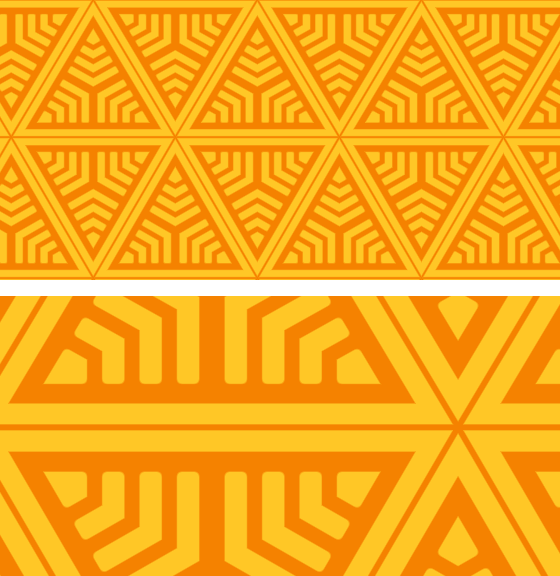
Top: the whole. Bottom: its middle third, enlarged.
This pattern is drawn by a Shadertoy shader. Its source:

```glsl
#define SIDE 0.586            // triangle side, in canvas heights
#define ORIGIN vec2(0.626, 0.5104)
#define ROW_SCALE vec2(1.008, 1.034) // vertical squash of lower and upper row
#define SEAM 0.0062           // half widths and offsets, in triangle sides
#define FRAME_AT 0.0705
#define FRAME 0.0205
#define PITCH 0.076
#define STRIPE 0.0153
#define SHIFT 0.0105          // widens the central three-armed star
#define ROUNDING 0.012
#define YELLOW vec3(1.0, 0.78, 0.15)
#define ORANGE vec3(0.96, 0.51, 0.0)

const float TRI_HEIGHT = 0.8660254;

// Barycentric coordinates within the enclosing lattice triangle
vec3 triangleCoords(vec2 p) {
    vec2 f = fract(vec2(p.x - 0.5 * p.y / TRI_HEIGHT, p.y / TRI_HEIGHT));
    if (f.x + f.y > 1.0) f = 1.0 - f;
    return vec3(1.0 - f.x - f.y, f);
}

float smoothUnion(float a, float b, float k) {
    float h = max(k - abs(a - b), 0.0) / k;
    return min(a, b) - 0.25 * k * h * h;
}

// Signed distance to the orange linework
float linework(vec3 b) {
    float low = min(b.x, min(b.y, b.z));
    float high = max(b.x, max(b.y, b.z));
    float middle = 1.0 - low - high;
    float edge = low * TRI_HEIGHT;

    float seam = edge - SEAM;
    float frame = abs(edge - FRAME_AT) - FRAME;

    // Chevrons facing the nearest corner, leaving a solid kite at its tip
    float along = 0.5 * (high - middle) - SHIFT;
    float nearest = PITCH * clamp(round(along / PITCH), 0.0, 3.0);
    float chevrons = along < 0.0 ? -STRIPE : abs(along - nearest) - STRIPE;
    chevrons = max(chevrons, FRAME_AT - edge);

    return min(seam, smoothUnion(frame, chevrons, ROUNDING));
}

void mainImage(out vec4 fragColor, in vec2 fragCoord) {
    vec2 p = (fragCoord / iResolution.y - ORIGIN) / SIDE;
    p.y *= p.y < 0.0 ? ROW_SCALE.x : ROW_SCALE.y;

    float soft = 1.4 / (iResolution.y * SIDE);
    float ink = clamp(0.5 - linework(triangleCoords(p)) / soft, 0.0, 1.0);
    fragColor = vec4(mix(YELLOW, ORANGE, ink), 1.0);
}
```
